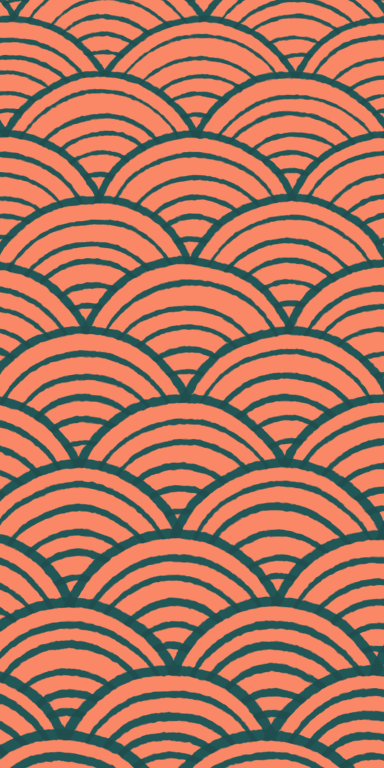
Give the GLSL for this pattern, as a WebGL 1 fragment shader.

```glsl
precision highp float;

uniform vec2 u_resolution;

// Lengths are in canvas widths, with y running down from the top edge.
const vec3 PAPER = vec3(0.98, 0.53, 0.40);
const vec3 INK = vec3(0.13, 0.34, 0.34);
const vec3 INK_OVERLAP = vec3(0.12, 0.28, 0.28);

const float FIRST_ROW_Y = 0.047;
const vec3 ROW_GROWTH = vec3(0.1438, 0.0047, -0.00021);
const float AXIS_TOP = 0.523;         // x of the central column at the top
const float AXIS_LEAN = -0.0486;      // its sideways drift going down
const vec2 HALF_PITCH = vec2(0.245, 0.267);  // top, lower part
const vec2 RIM_HALF = vec2(0.0083, 0.0142);  // top, bottom
const vec2 ARC_HALF = vec2(0.0054, 0.0112);  // top, bottom
const float ARC_STEP = 0.33;          // apex spacing, in row heights
const float ARC_SHRINK = 0.13;        // radius loss per inner arc
const float ARC_TAPER = 0.5;
const float WANDER = 0.008;
const float ROUGHNESS = 0.0028;

float hash(vec2 p) {
  vec3 q = fract(vec3(p.xyx) * 0.1031);
  q += dot(q, q.yzx + 33.33);
  return fract((q.x + q.y) * q.z);
}

float noise(vec2 p) {
  vec2 i = floor(p);
  vec2 f = fract(p);
  f = f * f * (3.0 - 2.0 * f);
  return mix(mix(hash(i), hash(i + vec2(1.0, 0.0)), f.x),
             mix(hash(i + vec2(0.0, 1.0)), hash(i + vec2(1.0, 1.0)), f.x), f.y);
}

float rowY(float row) {
  return FIRST_ROW_Y + row * dot(ROW_GROWTH, vec3(1.0, row, row * row));
}

// Five tapering brush arcs nested under the apex of one scale.
float innerArcs(vec2 q, float radius, float rowHeight, float halfWidth,
                float rough, float soft, vec2 seed) {
  float ink = 0.0;
  for (int k = 1; k <= 5; k++) {
    float n = float(k);
    vec2 id = seed * 7.0 + vec2(n * 3.0, n * 11.0);
    float shift = (hash(id) - 0.5) * 0.05 * radius;
    float drop = (n * ARC_STEP + (hash(id + 41.0) - 0.5) * 0.08) * rowHeight;
    float r = radius * (1.0 - ARC_SHRINK * n);
    vec2 v = q - vec2(shift, drop + r);
    float side = clamp(v.x / r, -1.0, 1.0);
    float w = halfWidth * (0.85 + 0.3 * hash(id + 83.0));
    w *= 1.0 - ARC_TAPER * side * side;
    float d = abs(length(v) - r) - w + rough;
    ink = max(ink, 1.0 - smoothstep(-soft, soft, d));
  }
  return ink;
}

void main() {
  vec2 p = vec2(gl_FragCoord.x, u_resolution.y - gl_FragCoord.y) / u_resolution.x;
  float soft = 1.0 / u_resolution.x;

  // Hand-drawn wander of the lines and ragged brush edges
  vec2 bent = p + WANDER * (vec2(noise(p * 9.0), noise(p * 9.0 + 37.0)) - 0.5);
  float rough = ROUGHNESS * (noise(p * 75.0) + 0.6 * noise(p * 150.0 + 19.0) - 0.8);

  vec3 color = PAPER;
  float ink = 0.0;

  // Lower rows of scales cover the rows above
  for (int i = -2; i < 12; i++) {
    float row = float(i);
    float apexY = rowY(row);
    float rowHeight = rowY(row + 1.0) - apexY;
    float pitch = mix(HALF_PITCH.x, HALF_PITCH.y, smoothstep(0.0, 0.9, apexY));
    float radius = (pitch * pitch + rowHeight * rowHeight) / (2.0 * rowHeight);
    float depth = clamp(apexY * 0.5, 0.0, 1.0);
    float rimHalf = mix(RIM_HALF.x, RIM_HALF.y, depth);
    float arcHalf = mix(ARC_HALF.x, ARC_HALF.y, depth);
    float axis = AXIS_TOP + AXIS_LEAN * apexY;

    for (int j = -1; j <= 2; j++) {
      float column = 2.0 * float(j) - mod(row, 2.0);
      vec2 seed = vec2(column + 10.0, row + 10.0);
      vec2 jitter = vec2(hash(seed), hash(seed + 57.0)) - 0.5;
      vec2 q = bent - vec2(axis + column * pitch, apexY) - jitter * 0.01;
      float d = length(q - vec2(0.0, radius)) - radius;
      float cover = 1.0 - smoothstep(-soft, soft, d - rimHalf + rough);
      if (cover > 0.0) {
        float rim = smoothstep(-soft, soft, d + rimHalf - rough);
        float arcs = innerArcs(q, radius, rowHeight, arcHalf, rough, soft, seed);
        float line = max(rim, arcs);
        vec3 pigment = mix(INK, INK_OVERLAP, 0.6 * ink * rim);
        color = mix(color, mix(PAPER, pigment, line), cover);
        ink = mix(ink, line, cover);
      }
    }
  }

  gl_FragColor = vec4(color, 1.0);
}
```
